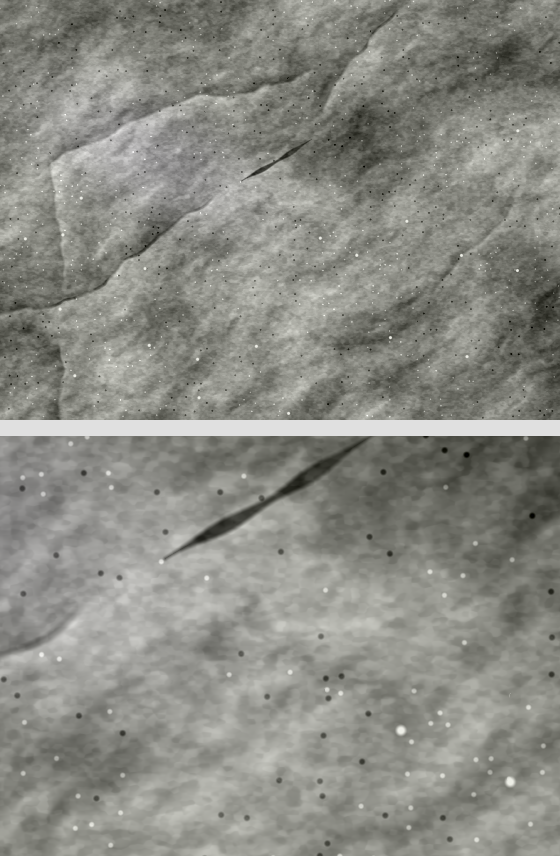
Top: the whole. Bottom: its middle third, enlarged.
A Shadertoy shader for this texture:

```glsl
// Weathered grey rock face with slanting folds, a dark slit and mineral specks.
// Soft cellular noise gives stains, lumps and grain; parabolas bend the folds,
// which carry a shadow on the upper side and a lit rim on the lower side.

const float GRAIN_ANGLE = 0.58;
const vec2 TO_LIGHT = vec2(-0.55, 0.83);
const vec3 WARM_CAST = vec3(0.0, 0.003, -0.028);
const vec3 LILAC_CAST = vec3(0.006, -0.004, 0.025);

vec3 hash3(vec2 cell) {
    vec3 h = fract(vec3(cell.xyx) * vec3(0.1031, 0.1030, 0.0973));
    h += dot(h, h.yxz + 33.33);
    return fract((h.xxy + h.yzz) * h.zyx);
}

// Cellular noise: random cell tones blended by distance, centred on zero
float cellTone(vec2 p) {
    vec2 cell = floor(p), f = p - cell;
    float sum = 0.0, total = 0.0;
    for (int j = -1; j <= 1; j++)
    for (int i = -1; i <= 1; i++) {
        vec2 o = vec2(i, j);
        vec3 h = hash3(cell + o + 100.0);
        vec2 d = o + 0.15 + 0.7 * h.xy - f;
        float w = exp(-7.0 * dot(d, d));
        sum += w * (h.z - 0.5);
        total += w;
    }
    return sum / total;
}

// Layered sines that make straight forms wander
vec2 wander(vec2 p) {
    vec2 w = vec2(0.0);
    float freq = 9.0, amp = 0.011;
    for (int i = 0; i < 4; i++) {
        w += amp * sin(freq * p.yx + vec2(1.3, 4.1) * float(i + 1) + 0.6 * freq * p);
        freq *= 1.9;
        amp *= 0.55;
    }
    return w;
}

mat2 turn(float a) {
    return mat2(cos(a), -sin(a), sin(a), cos(a));
}

// Difference in height towards the light
float relief(vec2 p, vec2 scale, float reach) {
    mat2 r = turn(-GRAIN_ANGLE);
    return cellTone(p * r * scale) - cellTone((p + TO_LIGHT * reach) * r * scale);
}

float blob(vec2 p, vec2 centre, vec2 radius, float angle) {
    vec2 d = turn(angle) * (p - centre) / radius.xx;
    d.y *= radius.x / radius.y;
    return exp(-dot(d, d));
}

// Signed distance to y = c.x + c.y x + c.z x^2
float curveSide(vec2 p, vec3 c) {
    float slope = c.y + 2.0 * c.z * p.x;
    return (p.y - c.x - p.x * (c.y + c.z * p.x)) / sqrt(1.0 + slope * slope);
}

float span(float x, float start, float end, float soft) {
    return smoothstep(start - soft, start + soft, x) * (1.0 - smoothstep(end - soft, end + soft, x));
}

// Shadow above, lit rim below
float fold(float side, float width) {
    float shadow = -exp(-max(side, 0.0) / width);
    float rim = 0.65 * exp(min(side, 0.0) / (0.6 * width));
    return mix(rim, shadow, smoothstep(-0.005, 0.005, side));
}

float slit(vec2 p, vec2 a, vec2 b, float width) {
    vec2 ab = b - a;
    float t = clamp(dot(p - a, ab) / dot(ab, ab), 0.0, 1.0);
    float taper = sin(3.14 * t) * (0.65 - 0.35 * cos(12.57 * t));
    return 1.0 - smoothstep(-0.002, 0.003, length(p - a - ab * t) - width * taper);
}

float specks(vec2 p, float count, float radius, float share) {
    vec2 cell = floor(p * count);
    vec3 h = hash3(cell + count);
    float d = length(p - (cell + 0.25 + 0.5 * h.xy) / count);
    return step(h.z, share) * (1.0 - smoothstep(0.4 * radius, 1.3 * radius, d));
}

void mainImage(out vec4 fragColor, in vec2 fragCoord) {
    vec2 p = fragCoord / iResolution.y;
    vec2 q = p + wander(p) + 0.012 * cellTone(p * 28.0);
    vec2 g = q * turn(-GRAIN_ANGLE);

    // Stains and broad light
    float tone = 0.515 + 0.21 * cellTone(g * vec2(4.5, 6.5)) + 0.14 * cellTone(g * vec2(11.0, 17.0) + 7.0);
    tone -= 0.20 * blob(q, vec2(1.18, 0.86), vec2(0.22, 0.12), 0.4);
    tone -= 0.15 * blob(q, vec2(0.88, 0.60), vec2(0.06, 0.17), 0.0);
    tone -= 0.14 * blob(q, vec2(0.97, 0.18), vec2(0.06, 0.20), 0.0);
    tone -= 0.22 * blob(q, vec2(1.36, 0.10), vec2(0.09, 0.25), 0.0);
    tone -= 0.13 * blob(q, vec2(0.05, 0.93), vec2(0.18, 0.15), 0.0);
    float palePatch = blob(q, vec2(0.36, 0.62), vec2(0.27, 0.12), -0.5);
    tone += 0.10 * palePatch + 0.07 * blob(q, vec2(0.60, 0.27), vec2(0.33, 0.20), -0.5);

    // Lumps
    tone += 0.16 * relief(q, vec2(8.0, 13.0), 0.03);
    tone += 0.12 * relief(q, vec2(22.0, 36.0), 0.012);

    // Folds and cracks
    float crack = curveSide(q, vec3(0.236, 0.32, 0.47));
    float ridge = curveSide(q, vec3(0.53, 0.65, -0.33));
    float groove = -curveSide(q.yx, vec3(0.15, -0.05, 0.04));
    float bank = curveSide(q, vec3(-0.74, 1.02, 0.0));
    float crackOpen = span(q.x, -0.1, 0.50, 0.05) + 0.7 * span(q.x, 0.74, 0.96, 0.03);
    tone += 0.17 * fold(crack, 0.045) * (0.35 + 0.65 * crackOpen);
    tone += 0.20 * fold(ridge, 0.035) * span(q.x, 0.13, 0.74, 0.04);
    tone += 0.17 * fold(groove, 0.030) * (span(q.y, 0.36, 0.62, 0.04) + span(q.y, -0.1, 0.19, 0.03));
    tone += 0.16 * fold(bank, 0.030) * span(q.x, 1.03, 1.22, 0.04);
    float broken = smoothstep(-0.2, 0.15, cellTone(p * 16.0));
    tone -= 0.24 * crackOpen * broken * (1.0 - smoothstep(0.001, 0.006, abs(crack)));
    vec2 slitPoint = p + 0.2 * wander(p);
    tone = mix(tone, 0.15, 0.9 * slit(slitPoint, vec2(0.575, 0.567), vec2(0.74, 0.67), 0.007));

    // Fine grain, slightly drawn out sideways
    tone += 0.10 * cellTone(g * vec2(48.0, 75.0));
    tone += 0.10 * cellTone(p * vec2(95.0, 150.0));
    tone += 0.07 * cellTone(p * vec2(170.0, 260.0));

    // Dark pits and bright mineral specks, in loose clusters
    float cluster = 0.5 + 1.4 * cellTone(p * 7.0 + 31.0);
    tone -= 0.28 * specks(p, 62.0, 0.0026, 0.13 * cluster);
    tone += 0.25 * specks(p + 0.37, 75.0, 0.0022, 0.15 * (1.0 - cluster));
    tone = mix(tone, 0.93, specks(p + 0.71, 24.0, 0.0042, 0.035));

    vec3 colour = vec3(tone) + mix(WARM_CAST, LILAC_CAST, 0.55 * palePatch);
    fragColor = vec4(clamp(colour, 0.0, 1.0), 1.0);
}
```
